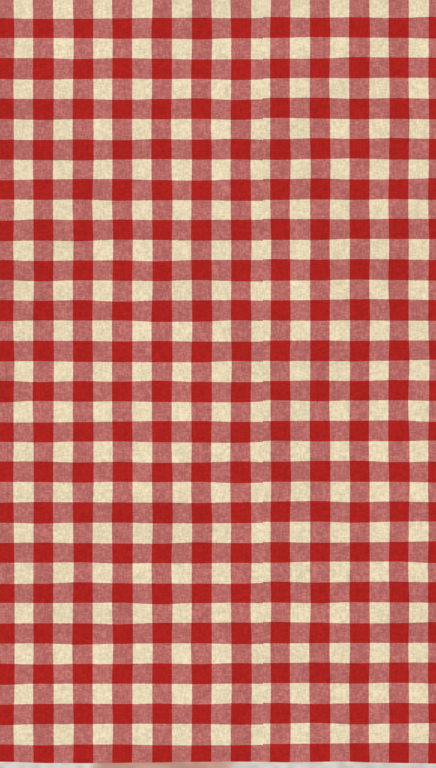
A Shadertoy shader for this pattern:

```glsl
// Red and cream gingham cloth with a fine woven grain and a pale lower hem.
#define REPEATS vec2(11.04, 19.04)
#define STRIPE_CENTER vec2(0.102, 0.709)
#define STRIPE_WIDTH 0.5
#define WOBBLE 0.022
#define THREADS 290.0
#define GRAIN 0.10
#define SPECKLE 0.26
#define HEM_HEIGHT 0.0075
#define CREAM vec3(0.90, 0.84, 0.71)
#define PINK vec3(0.72, 0.42, 0.40)
#define RED vec3(0.67, 0.14, 0.125)

float hash(vec2 p) {
    vec3 q = fract(p.xyx * 0.1031);
    q += dot(q, q.yzx + 33.33);
    return fract((q.x + q.y) * q.z);
}

float valueNoise(vec2 p) {
    vec2 cell = floor(p), f = fract(p);
    f = f * f * (3.0 - 2.0 * f);
    float low = mix(hash(cell), hash(cell + vec2(1.0, 0.0)), f.x);
    float high = mix(hash(cell + vec2(0.0, 1.0)), hash(cell + 1.0), f.x);
    return mix(low, high, f.y);
}

// Coverage of the dyed stripes along each axis, in units of one repeat.
vec2 stripes(vec2 t, vec2 blur) {
    vec2 fromCenter = abs(fract(t - STRIPE_CENTER + 0.5) - 0.5);
    return smoothstep(-blur, blur, 0.5 * STRIPE_WIDTH - fromCenter);
}

// Irregular threads running both ways, centred on zero.
float weave(vec2 p) {
    float weft = valueNoise(p * THREADS * vec2(0.45, 1.0));
    float warp = valueNoise(p * THREADS * vec2(1.0, 0.45) + 71.0);
    float slub = valueNoise(p * THREADS * 0.22 + 19.0);
    return 0.42 * weft + 0.42 * warp + 0.16 * slub - 0.5;
}

void mainImage(out vec4 fragColor, in vec2 fragCoord) {
    vec2 uv = fragCoord / iResolution.xy;
    vec2 p = fragCoord / iResolution.x;
    vec2 cloth = vec2(uv.x, 1.0 - uv.y);

    // Slightly uneven stripe edges and one small misaligned seam
    vec2 t = cloth * REPEATS;
    vec2 drift = vec2(valueNoise(t.yx * vec2(1.0, 2.0)),
                      valueNoise(t * vec2(1.0, 2.0) + 40.0)) - 0.5;
    t += 2.0 * WOBBLE * drift;
    t.y += WOBBLE * step(0.604, uv.x);

    // Crossed stripes: cream ground, pink where one runs, red where both do
    vec2 blur = max(0.75 * REPEATS / iResolution.xy, vec2(0.022));
    vec2 dyed = stripes(t, blur);
    float grain = weave(p);
    float layers = dyed.x + dyed.y;
    float single = 1.0 - abs(layers - 1.0);
    layers = clamp(layers - SPECKLE * single * grain, 0.0, 2.0);
    vec3 color = mix(CREAM, PINK, min(layers, 1.0));
    color = mix(color, RED, max(layers - 1.0, 0.0));

    // Thread shading and faint broad fading
    color *= 1.0 + 2.0 * GRAIN * grain;
    color *= 0.985 + 0.03 * valueNoise(p * 9.0);

    // Hem: pale strip with a tan middle
    float edge = HEM_HEIGHT * (0.75 + 0.5 * valueNoise(vec2(uv.x * 9.0, 3.0)));
    float tan1 = smoothstep(0.20, 0.24, uv.x) * (1.0 - smoothstep(0.50, 0.56, uv.x));
    vec3 hem = mix(vec3(0.84, 0.82, 0.79), vec3(0.76, 0.60, 0.54), tan1);
    hem *= 0.92 + 0.12 * valueNoise(p * 60.0);
    float pixel = 1.0 / iResolution.y;
    color = mix(hem, color, smoothstep(edge - pixel, edge + pixel, uv.y));

    fragColor = vec4(color, 1.0);
}
```
